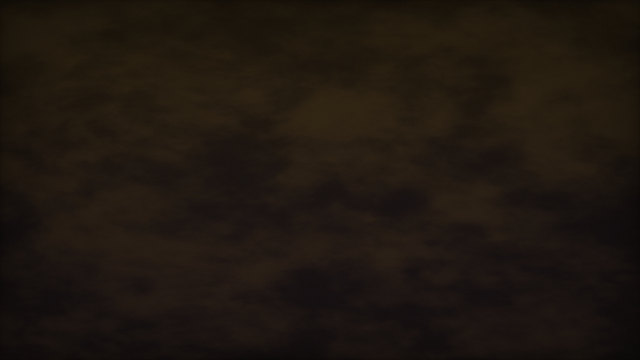
A Shadertoy shader for this texture:

```glsl
// Dim, smoky backdrop: warm brown above fading to plum brown below.
// Layered value noise, stretched sideways, makes soft drifting blotches;
// a vignette darkens the edges.

float hash(vec2 cell) {
    vec3 p = fract(vec3(cell.xyx) * 0.1031);
    p += dot(p, p.yzx + 33.33);
    return fract((p.x + p.y) * p.z);
}

float valueNoise(vec2 p) {
    vec2 cell = floor(p);
    vec2 f = fract(p);
    f = f * f * f * (f * (f * 6.0 - 15.0) + 10.0);
    float low = mix(hash(cell), hash(cell + vec2(1, 0)), f.x);
    float high = mix(hash(cell + vec2(0, 1)), hash(cell + vec2(1, 1)), f.x);
    return mix(low, high, f.y);
}

// Each layer is turned a little so the lattice does not show.
float smoke(vec2 p) {
    float sum = 0.0;
    float weight = 0.47;
    for (int i = 0; i < 6; i++) {
        sum += weight * valueNoise(p);
        p = mat2(0.98, 0.2, -0.2, 0.98) * p * 2.03 + 17.3;
        weight *= 0.54;
    }
    return sum;
}

void mainImage(out vec4 fragColor, in vec2 fragCoord) {
    vec2 uv = fragCoord / iResolution.xy;
    vec2 p = fragCoord / iResolution.y;

    // Blotches bent by a slower drift, with finer wisps over them
    vec2 drift = vec2(valueNoise(p * 3.0 + 4.0), valueNoise(p * 3.0 + 31.0));
    float cloud = smoke(p * vec2(4.2, 8.5) + drift * 0.6 + 9.0);
    float wisps = smoke(p * vec2(13.0, 30.0) + 53.0);
    float light = smoothstep(0.18, 0.82, cloud + 0.42 * (wisps - 0.5));

    // Warm tones above, plum tones below, with a ragged border
    float height = smoothstep(0.15, 0.95, uv.y + 0.4 * (cloud - 0.5));
    vec3 shade = mix(vec3(0.092, 0.069, 0.074), vec3(0.134, 0.101, 0.052), height);
    vec3 glow = mix(vec3(0.168, 0.121, 0.093), vec3(0.196, 0.148, 0.078), height);
    vec3 color = mix(shade, glow, light);

    // Vignette
    vec2 edge = 4.0 * uv * (1.0 - uv);
    color *= mix(0.4, 1.0, pow(edge.x * edge.y, 0.28));

    // Fine dither against banding
    color += (hash(floor(p * 288.0)) - 0.5) * 0.005;
    fragColor = vec4(color, 1.0);
}
```
